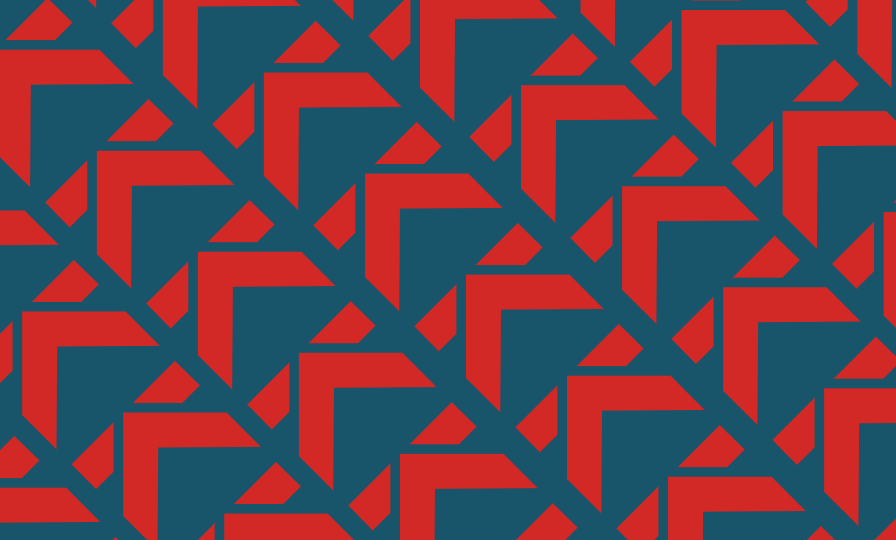
Reproduce this pattern procedurally as a WebGL 2 fragment shader.

```glsl
#version 300 es
precision highp float;
// Diagonal chains of red bevelled chevrons with paired darts on a teal ground.

uniform vec2 u_resolution;
out vec4 outColor;

const vec3 TEAL = vec3(0.094, 0.329, 0.416);
const vec3 RED = vec3(0.824, 0.161, 0.149);

// Lengths are in design units, measured from the top left, y downwards.
const float CANVAS_WIDTH = 768.0;
const float CHAIN_STEP = 86.6;                  // x and y step along a chain
const vec2 GROUP_STEP = vec2(392.0, -431.6);    // step to the next four chains
const float CELL_MARGIN = 12.0;                 // gap ahead of each chevron
const int CHAINS = 4;
const vec2 CHAIN_START[CHAINS] = vec2[CHAINS](
    vec2(-32.0, 418.0), vec2(19.0, 267.0), vec2(83.0, 129.2), vec2(226.2, 62.2));

// One half of the motif; the other is its mirror across the diagonal.
const vec2 ARM_CORNER = vec2(0.0, 0.0);
const vec2 ARM_SHOULDER = vec2(88.7, 0.0);
const vec2 ARM_TIP = vec2(118.0, 29.4);
const vec2 ARM_INNER = vec2(29.8, 30.0);
const vec2 DART_POINT = vec2(8.2, -8.2);
const vec2 DART_TOP = vec2(44.3, -44.3);
const vec2 DART_SIDE = vec2(65.7, -23.3);
const vec2 DART_HEEL = vec2(50.7, -8.2);

// Signed distance to the line a-b, positive outside a clockwise outline.
float edge(vec2 p, vec2 a, vec2 b) {
    vec2 d = normalize(b - a);
    return dot(p - a, vec2(d.y, -d.x));
}

float across(vec2 p) {
    return p.x - p.y;
}

// Position relative to the chevron corner of the nearest chain.
vec2 chainCell(vec2 p) {
    vec2 nearest = vec2(1e4, 0.0);
    for (int i = 0; i < CHAINS; i++) {
        vec2 r = p - CHAIN_START[i];
        r -= GROUP_STEP * floor(across(r) / across(GROUP_STEP) + 0.5);
        if (abs(across(r)) < abs(across(nearest))) nearest = r;
    }
    float index = floor((nearest.x + nearest.y + CELL_MARGIN) / (2.0 * CHAIN_STEP));
    return nearest - CHAIN_STEP * index;
}

float armDistance(vec2 p) {
    return max(edge(p, ARM_CORNER, ARM_SHOULDER),
           max(edge(p, ARM_SHOULDER, ARM_TIP), edge(p, ARM_TIP, ARM_INNER)));
}

float dartDistance(vec2 p) {
    return max(max(edge(p, DART_POINT, DART_TOP), edge(p, DART_TOP, DART_SIDE)),
               max(edge(p, DART_SIDE, DART_HEEL), edge(p, DART_HEEL, DART_POINT)));
}

void main() {
    float pixel = CANVAS_WIDTH / u_resolution.x;
    vec2 p = vec2(gl_FragCoord.x, u_resolution.y - gl_FragCoord.y) * pixel;

    // Fold the cell onto the upper right half of the motif.
    vec2 q = chainCell(p);
    if (q.y > q.x) q = q.yx;

    float d = min(armDistance(q), dartDistance(q));
    float coverage = clamp(0.5 - d / pixel, 0.0, 1.0);
    outColor = vec4(mix(TEAL, RED, coverage), 1.0);
}
```
